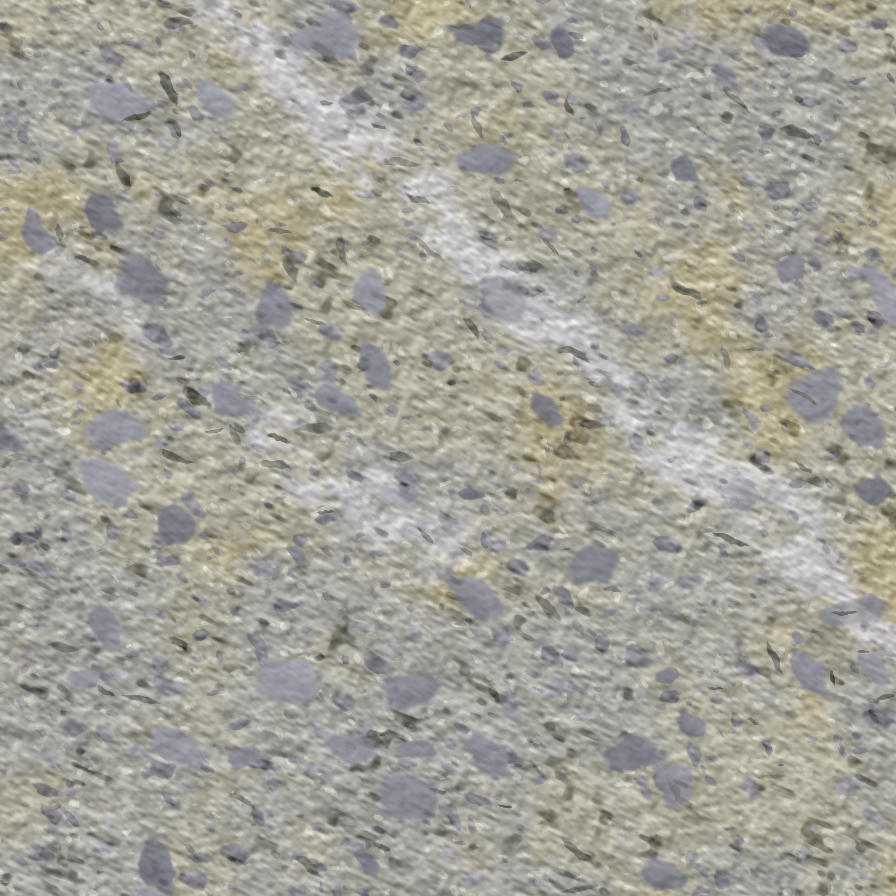
This texture is drawn by a three.js fragment shader. Its source:

```glsl
// Weathered breccia: olive-grey rock with slate fragments and pale diagonal veins.
varying vec2 vUv;

const vec3 OLIVE = vec3(0.675, 0.665, 0.600);
const vec3 OCHRE = vec3(0.700, 0.650, 0.490);
const vec3 COOL_GREY = vec3(0.625, 0.628, 0.625);
const vec3 VEIN = vec3(0.775, 0.770, 0.785);
const vec3 PALE_GRAIN = vec3(0.800, 0.795, 0.745);
const vec3 SLATE_DARK = vec3(0.430, 0.430, 0.475);
const vec3 SLATE_LIGHT = vec3(0.605, 0.605, 0.650);
const vec3 CREVICE = vec3(0.360, 0.360, 0.335);
const float BEDDING = -0.42;

float hash(vec2 p) {
  vec3 q = fract(p.xyx * 0.1031);
  q += dot(q, q.yzx + 33.33);
  return fract((q.x + q.y) * q.z);
}

float noise(vec2 p) {
  vec2 i = floor(p);
  vec2 f = fract(p);
  f = f * f * (3.0 - 2.0 * f);
  return mix(mix(hash(i), hash(i + vec2(1.0, 0.0)), f.x),
             mix(hash(i + vec2(0.0, 1.0)), hash(i + vec2(1.0, 1.0)), f.x), f.y);
}

float fbm(vec2 p) {
  float sum = 0.0;
  float amplitude = 0.5;
  for (int i = 0; i < 4; i++) {
    sum += amplitude * noise(p);
    p = mat2(0.8, -0.6, 0.6, 0.8) * p * 2.03 + 17.3;
    amplitude *= 0.5;
  }
  return sum / 0.9375;
}

// Coordinates along and across a direction.
vec2 turn(vec2 p, float angle) {
  float c = cos(angle);
  float s = sin(angle);
  return vec2(c * p.x + s * p.y, c * p.y - s * p.x);
}

// Fine grain, stretched along the bedding.
float grain(vec2 uv) {
  vec2 p = turn(uv, BEDDING) * vec2(1.0, 1.7);
  return 0.3 * noise(p * 38.0) + 0.4 * noise(p * 80.0 + 9.0) + 0.3 * noise(p * 155.0 + 31.0);
}

float segmentDistance(vec2 p, vec2 a, vec2 b) {
  vec2 ab = b - a;
  return length(p - a - ab * clamp(dot(p - a, ab) / dot(ab, ab), 0.0, 1.0));
}

float vein(vec2 p, vec2 a, vec2 b, float width) {
  return 1.0 - smoothstep(width * 0.35, width * 1.5, segmentDistance(p, a, b));
}

// Scattered angular chips: x = coverage, y = random tone, z = height inside the chip.
vec3 chips(vec2 uv, float cells, float density, float flatness, float seed) {
  vec2 p = uv * cells;
  vec3 result = vec3(0.0);
  for (int y = -1; y <= 1; y++) {
    for (int x = -1; x <= 1; x++) {
      vec2 id = floor(p) + vec2(float(x), float(y));
      vec2 key = id + seed;
      if (hash(key) > density) continue;
      vec2 centre = id + 0.15 + 0.7 * vec2(hash(key + 3.7), hash(key + 8.1));
      float angle = BEDDING + 1.5 * (hash(key + 12.3) - 0.5);
      float size = mix(0.22, 0.56, hash(key + 21.9));
      float thickness = flatness * mix(0.7, 1.35, hash(key + 27.4));
      vec2 d = turn(p - centre, angle) / (size * vec2(1.0, thickness));
      float edge = 0.0;
      for (int k = 0; k < 6; k++) {
        float corner = float(k) + 0.7 * hash(key + 40.0 + float(k) * 5.3);
        vec2 side = vec2(cos(corner * 1.047), sin(corner * 1.047));
        edge = max(edge, dot(d, side) / mix(0.62, 1.05, hash(key + 71.0 + float(k) * 3.1)));
      }
      float cover = 1.0 - smoothstep(0.78, 1.12, mix(edge, length(d), 0.3));
      if (cover > result.x) result = vec3(cover, hash(key + 33.2), clamp(d.y, -1.0, 1.0));
    }
  }
  return result;
}

vec3 addSlate(vec3 colour, vec3 chip, float opacity) {
  vec3 slate = mix(SLATE_DARK, SLATE_LIGHT, chip.y) + 0.035 * chip.z;
  return mix(colour, slate, chip.x * opacity);
}

void main() {
  vec2 uv = vUv;
  vec2 ragged = uv + 0.016 * (vec2(fbm(uv * 38.0), fbm(uv * 38.0 + 50.0)) - 0.5);

  // Matrix with broad ochre and cool patches
  float coolCorner = 1.0 - smoothstep(0.25, 0.95, uv.x + 0.7 * uv.y);
  float cool = smoothstep(0.42, 0.68, fbm(uv * 9.0 + 4.0) + 0.13 * coolCorner);
  vec3 colour = mix(OLIVE, OCHRE, 0.6 * smoothstep(0.48, 0.72, fbm(uv * 8.0 + 23.0)));
  colour = mix(colour, COOL_GREY, 0.75 * cool);

  // Broken pale veins
  vec2 bent = uv + 0.07 * (vec2(fbm(uv * 11.0 + 7.0), fbm(uv * 11.0 + 61.0)) - 0.5);
  float veins = vein(bent, vec2(0.22, 1.02), vec2(0.99, 0.28), 0.032);
  veins = max(veins, vein(bent, vec2(0.31, 0.52), vec2(0.49, 0.39), 0.030));
  veins = max(veins, 0.6 * vein(bent, vec2(0.05, 0.70), vec2(0.16, 0.65), 0.025));
  veins *= smoothstep(0.26, 0.54, fbm(turn(uv, BEDDING) * vec2(24.0, 42.0)));
  colour = mix(colour, VEIN, 0.9 * veins);

  // Pale grit, slate fragments in three sizes, thin crevices
  vec3 grit = chips(ragged, 74.0, 0.30, 0.65, 211.0);
  colour = mix(colour, PALE_GRAIN, grit.x * mix(0.2, 0.8, grit.y));
  float clear = 1.0 - 0.6 * veins;
  colour = addSlate(colour, chips(ragged, 58.0, 0.22, 0.55, 97.0), 0.6 * clear);
  colour = addSlate(colour, chips(ragged, 29.0, 0.24 + 0.16 * coolCorner, 0.55, 53.0), 0.75 * clear);
  vec3 large = chips(ragged, 14.0, 0.30, 0.58, 11.0);
  colour = addSlate(colour, large, 0.9 * clear);
  vec3 crack = chips(ragged, 24.0, 0.13, 0.26, 151.0);
  colour = mix(colour, CREVICE, crack.x * mix(0.35, 0.9, crack.y));

  // Grain and relief lit from above
  float height = grain(uv);
  float relief = height - grain(uv + vec2(-0.002, 0.005));
  float rough = 1.0 - 0.6 * large.x;
  colour += rough * (0.26 * (height - 0.5) + 0.28 * relief);
  colour -= 0.20 * rough * smoothstep(0.60, 0.85, noise(turn(uv, BEDDING) * vec2(62.0, 125.0) + 80.0))
          * smoothstep(0.50, 0.75, noise(uv * 33.0 + 14.0));

  gl_FragColor = vec4(clamp(colour, 0.0, 1.0), 1.0);
}
```
